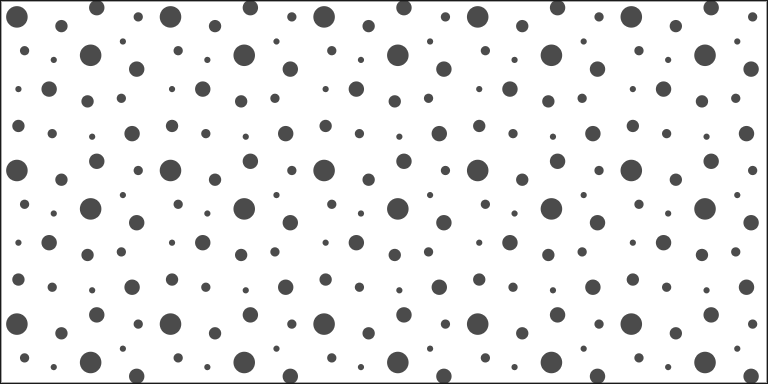
Write a WebGL 2 fragment shader that draws this pattern.

```glsl
#version 300 es
precision highp float;

uniform vec2 u_resolution;
out vec4 outColor;

const float TILE = 100.0;       // side of one repeat, in pattern units
const float TILES_DOWN = 2.5;   // repeats over the canvas height
const float FRAME_WIDTH = 0.9;

const vec3 PAPER = vec3(1.0);
const vec3 DOT_GREY = vec3(0.295);
const vec3 FRAME_INK = vec3(0.1);

// Dot centres within a tile, measured from its top left, largest first
const int DOT_COUNT = 17;
const vec2 CENTRES[DOT_COUNT] = vec2[](
    vec2(11, 11), vec2(59, 36),
    vec2(63, 5), vec2(89, 45), vec2(32, 58), vec2(86, 87),
    vec2(40, 17), vec2(57, 66), vec2(12, 82),
    vec2(90, 11), vec2(16, 33), vec2(79, 64), vec2(34, 87),
    vec2(80, 27), vec2(35, 39), vec2(12, 58), vec2(60, 89));

// Five dot sizes, shared by consecutive runs of centres
float dotRadius(int index) {
    if (index < 2) return 7.0;
    if (index < 6) return 5.0;
    if (index < 9) return 4.0;
    return index < 13 ? 3.0 : 2.0;
}

// Offset to the nearest repeat of a centre
vec2 wrapOffset(vec2 p, vec2 centre, float period) {
    return mod(p - centre + 0.5 * period, period) - 0.5 * period;
}

// Signed distance to the nearest dot
float dotsDistance(vec2 p, float period) {
    float nearest = period;
    for (int i = 0; i < DOT_COUNT; i++) {
        float d = length(wrapOffset(p, CENTRES[i], period)) - dotRadius(i);
        nearest = min(nearest, d);
    }
    return nearest;
}

// Signed distance to a band lining the canvas edge
float frameDistance(vec2 p, vec2 size, float width) {
    vec2 inset = min(p, size - p);
    return min(inset.x, inset.y) - width;
}

// Coverage of a shape, smoothed over one pixel
float coverage(float dist, float pixel) {
    return clamp(0.5 - dist / pixel, 0.0, 1.0);
}

void main() {
    float pixel = TILE * TILES_DOWN / u_resolution.y;
    vec2 size = u_resolution * pixel;
    vec2 p = gl_FragCoord.xy * pixel;
    p.y = size.y - p.y;   // tiles start at the top left

    vec3 color = mix(PAPER, DOT_GREY, coverage(dotsDistance(p, TILE), pixel));
    color = mix(color, FRAME_INK, coverage(frameDistance(p, size, FRAME_WIDTH), pixel));
    outColor = vec4(color, 1.0);
}
```
